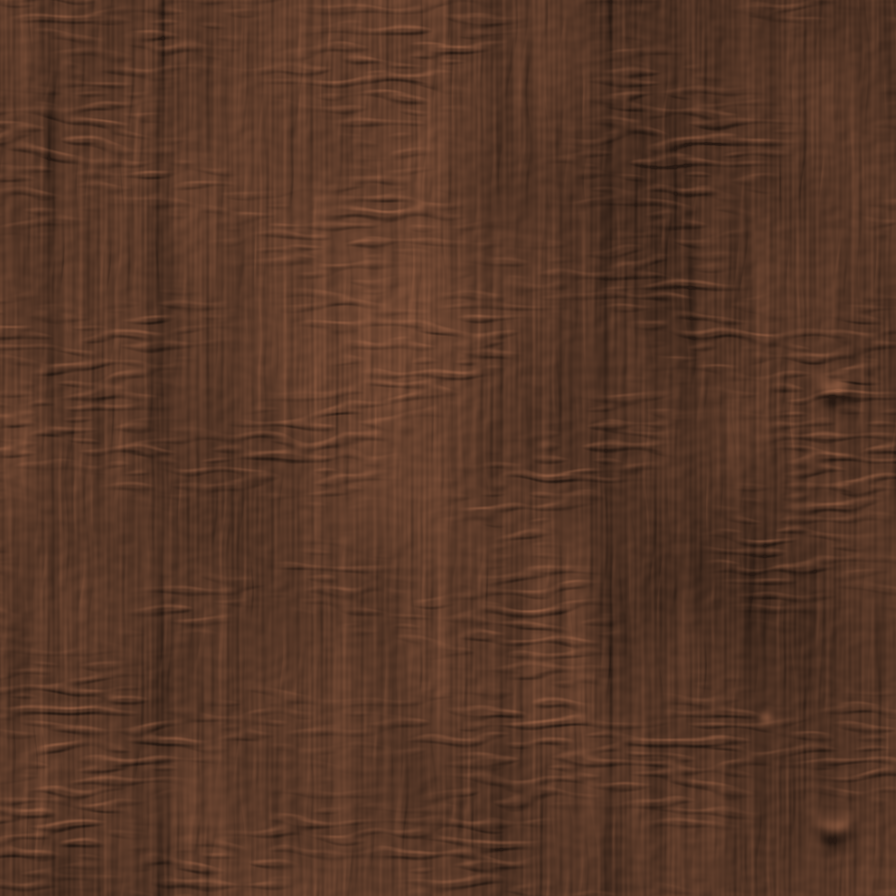
A Shadertoy shader for this texture:

```glsl
#define BASE_BROWN vec3(0.347, 0.222, 0.157)
#define THREADS 180.0
#define THREAD_DEPTH 0.045
#define STREAK_DEPTH 0.22
#define BLOTCH_DEPTH 0.20
#define RELIEF 0.58
#define LIGHT_STEP vec2(-0.0012, 0.0025)
#define GROOVE_DEPTH 0.24
#define PANEL 0.5
#define KNOBS 3

vec2 randomGradient(vec2 cell) {
    vec3 h = fract(cell.xyx * vec3(0.1031, 0.1030, 0.0973));
    h += dot(h, h.yzx + 33.33);
    float angle = 6.2832 * fract((h.x + h.y) * h.z);
    return vec2(cos(angle), sin(angle));
}

float gradientNoise(vec2 p) {
    vec2 cell = floor(p), f = p - cell;
    vec2 u = f * f * f * (f * (f * 6.0 - 15.0) + 10.0);
    vec2 e = vec2(0.0, 1.0);
    float a = dot(randomGradient(cell), f);
    float b = dot(randomGradient(cell + e.yx), f - e.yx);
    float c = dot(randomGradient(cell + e.xy), f - e.xy);
    float d = dot(randomGradient(cell + e.yy), f - e.yy);
    return mix(mix(a, b, u.x), mix(c, d, u.x), u.y);
}

// Height of the weave: cross creases, upright ridges and small lumps
float clothHeight(vec2 p) {
    vec2 bent = p + 0.005 * vec2(gradientNoise(p * 14.0 + 31.0), gradientNoise(p * 17.0 + 57.0));
    float creased = smoothstep(-0.25, 0.35, gradientNoise(p * vec2(6.0, 9.0) + 11.0));
    float crease = smoothstep(-0.05, 0.45, gradientNoise(bent * vec2(19.0, 88.0) + 5.3));
    float ridge = smoothstep(-0.1, 0.4, gradientNoise(bent * vec2(95.0, 11.0) + 83.7));
    float lump = gradientNoise(bent * vec2(65.0, 80.0) + 141.0);
    return crease * creased + 0.4 * ridge + 0.38 * lump;
}

// Fine regular threads with uneven strength, plus long upright streaks
float threadTone(vec2 p) {
    float strength = 0.8 + 1.2 * gradientNoise(p * vec2(24.0, 6.0) + 7.0);
    float wobble = 1.6 * gradientNoise(p * vec2(20.0, 3.0) + 19.0);
    float thread = sin(6.2832 * THREADS * p.x + wobble) * strength;
    float streak = gradientNoise(p * vec2(140.0, 5.0) + 43.0)
                 + 0.8 * gradientNoise(p * vec2(47.0, 2.3) + 67.0);
    return THREAD_DEPTH * thread + STREAK_DEPTH * streak;
}

// Two long dark grooves, repeated in each panel
float grooveTone(vec2 p) {
    float groove = 0.0;
    for (int i = 0; i < 2; i++) {
        float centre = 0.057 + 0.123 * float(i) + 0.006 * gradientNoise(vec2(float(i) * 9.0 + 0.5, p.y * 3.0));
        float d = (p.x - centre) / 0.0035;
        float wear = 0.5 + 1.1 * gradientNoise(vec2(float(i) * 5.0 + 3.4, p.y * 9.0));
        groove += exp(-d * d) * clamp(wear, 0.0, 1.0) + 0.22 * exp(-d * d / 25.0);
    }
    return -GROOVE_DEPTH * groove;
}

// Broad stains, a paler left panel with a seam, a darker right side
float stainTone(vec2 p) {
    float stain = gradientNoise(p * vec2(4.0, 3.0) + 2.6) + 0.7 * gradientNoise(p * vec2(9.0, 7.0) + 23.0);
    float pale = smoothstep(0.15, 0.42, p.x) * (1.0 - smoothstep(PANEL - 0.001, PANEL + 0.001, p.x));
    float dim = smoothstep(0.62, 0.74, p.x) * (1.0 - 0.8 * smoothstep(0.88, 1.0, p.x));
    return BLOTCH_DEPTH * stain + 0.11 * pale * (0.4 + 0.8 * p.y) - 0.08 * dim;
}

// Sparse knobs at the right: curved shadow below, lit top; the odd one is a pale dot
float knobTone(vec2 p) {
    float tone = 0.0;
    for (int i = 0; i < KNOBS; i++) {
        float k = float(i), dotted = mod(k, 2.0);
        vec2 centre = vec2(0.932 - 0.077 * dotted, 0.56 * pow(0.355, k));
        vec2 q = (p - centre) / mix(vec2(0.018, 0.012), vec2(0.007), dotted);
        float body = exp(-dot(q, q));
        q.y -= 0.45 * q.x * q.x;
        float shaded = 1.1 * q.y * exp(-dot(q, q));
        tone += mix(shaded, 0.5 * body, dotted);
    }
    return tone;
}

void mainImage(out vec4 fragColor, in vec2 fragCoord) {
    vec2 p = fragCoord / iResolution.y;
    vec2 panelPoint = vec2(mod(p.x, PANEL), p.y);

    // Relief lit from the upper left
    float relief = clothHeight(p) - clothHeight(p + LIGHT_STEP);

    float tone = 1.0 + RELIEF * relief + threadTone(p) + grooveTone(panelPoint)
               + stainTone(p) + knobTone(p);
    fragColor = vec4(BASE_BROWN * clamp(tone, 0.45, 1.6), 1.0);
}
```
